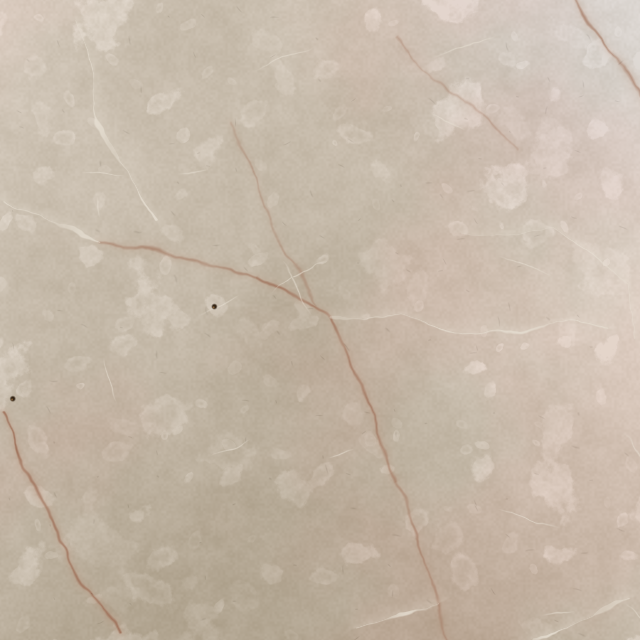
Reproduce this texture procedurally as a Shadertoy shader.

```glsl
// Polished beige marble with chalky fossils, rust veins and thin white cracks.

vec2 hash2(vec2 p) {
    vec3 q = fract(p.xyx * vec3(0.1031, 0.1030, 0.0973));
    q += dot(q, q.yzx + 33.33);
    return fract((q.xx + q.yz) * q.zy);
}

float noise(vec2 p) {
    vec2 i = floor(p), f = fract(p);
    f = f * f * (3.0 - 2.0 * f);
    return mix(mix(hash2(i).x, hash2(i + vec2(1, 0)).x, f.x),
               mix(hash2(i + vec2(0, 1)).x, hash2(i + 1.0).x, f.x), f.y);
}

float fbm(vec2 p) {
    float sum = 0.0, amp = 0.52;
    for (int i = 0; i < 5; i++) {
        sum += amp * noise(p);
        p = mat2(1.6, 1.2, -1.2, 1.6) * p + 17.3;
        amp *= 0.5;
    }
    return sum;
}

// x: distance, y: position along the segment, z: side
vec3 segment(vec2 p, vec2 a, vec2 b) {
    vec2 pa = p - a, ba = b - a;
    float h = clamp(dot(pa, ba) / dot(ba, ba), 0.0, 1.0);
    return vec3(length(pa - ba * h), h, (ba.x * pa.y - ba.y * pa.x) / length(ba));
}

float stroke(float d, float width, float px) {
    return 1.0 - smoothstep(width - px, width + px, d);
}

// Ragged pale blobs, some of them hollow
float fossils(vec2 p, float scale, float seed, float ragged) {
    vec2 g = p * scale, cell = floor(g);
    float mask = 0.0;
    for (int k = 0; k < 9; k++) {
        vec2 c = cell + vec2(k % 3 - 1, k / 3 - 1);
        vec2 r = hash2(c + seed), s = hash2(c + seed + 57.0);
        float a = r.y * 6.283;
        vec2 d = mat2(cos(a), sin(a), -sin(a), cos(a)) * (g - c - r);
        d.y *= 1.0 + 0.9 * s.y;
        float dist = length(d) / (0.13 + 0.33 * s.x * s.x) + 1.7 * ragged;
        float body = 1.0 - smoothstep(0.75, 1.1, dist);
        body *= mix(1.0, smoothstep(0.1, 0.7, dist), 0.75 * step(0.5, r.x));
        mask = max(mask, body * step(0.35, s.y) * (0.4 + 0.6 * r.y));
    }
    return mask;
}

// Short scattered hairlines, fading at both ends
float hairlines(vec2 p, float scale, float len, float width, float px) {
    vec2 g = p * scale, cell = floor(g);
    float mask = 0.0;
    for (int k = 0; k < 9; k++) {
        vec2 c = cell + vec2(k % 3 - 1, k / 3 - 1);
        vec2 r = hash2(c + 211.0), s = hash2(c + 307.0);
        float a = 1.5 + 2.2 * s.x;
        vec2 reach = len * (0.3 + 0.7 * s.y) * vec2(cos(a), sin(a));
        vec3 line = segment(g, c + r - reach, c + r + reach);
        float fade = 4.0 * line.y * (1.0 - line.y);
        mask = max(mask, stroke(line.x / scale, width, px) * fade * step(0.45, r.x));
    }
    return mask;
}

void mainImage(out vec4 fragColor, in vec2 fragCoord) {
    vec2 p = fragCoord / iResolution.y;
    float px = 1.0 / iResolution.y;
    vec2 bent = p + 0.04 * (vec2(fbm(p * 9.0), fbm(p * 9.0 + 40.0)) - 0.5);

    // Cloudy ground, darkest at the lower middle
    float cloud = fbm(p * 4.0 + 8.0) - 0.5;
    float mottle = fbm(p * 38.0) - 0.5;
    float tone = 0.11 + 0.5 * p.y + 1.7 * pow(abs(p.x - 0.42), 2.0);
    tone += 0.5 * cloud + 0.28 * mottle + 0.16 * (noise(p * 260.0) - 0.5);

    // Fossils with a grainy inside
    float ragged = fbm(p * 42.0 + 90.0) - 0.5;
    float chalk = max(fossils(p, 7.0, 3.0, ragged), 0.8 * fossils(p, 15.0, 71.0, ragged));
    tone += chalk * (0.12 + 0.5 * fbm(p * 75.0 + 5.0));
    vec3 color = mix(vec3(0.69, 0.64, 0.56), vec3(0.85, 0.81, 0.76), clamp(tone, -0.1, 1.2));

    // Pink stains and a cool sheen in the upper right
    float pink = smoothstep(0.45, 0.7, fbm(p * 3.0 + 31.0) + 0.2 * (p.x - p.y));
    color += pink * vec3(0.014, -0.012, -0.008);
    color += smoothstep(0.5, 0.0, length(p - 1.0)) * vec3(-0.01, 0.008, 0.035);

    // Rust veins
    vec4 rust[9] = vec4[](
        vec4(0.0, 0.35, 0.09, 0.17), vec4(0.09, 0.17, 0.18, 0.0), vec4(0.16, 0.625, 0.4, 0.565),
        vec4(0.4, 0.565, 0.52, 0.5), vec4(0.52, 0.5, 0.62, 0.25), vec4(0.62, 0.25, 0.72, -0.02),
        vec4(0.36, 0.8, 0.5, 0.51), vec4(0.88, 1.02, 1.02, 0.81), vec4(0.62, 0.95, 0.8, 0.76));
    float rustStrength[9] = float[](1.0, 1.0, 0.55, 0.75, 0.75, 0.5, 0.35, 0.7, 0.3);
    float core = 0.0, halo = 0.0;
    for (int i = 0; i < 9; i++) {
        float d = segment(bent, rust[i].xy, rust[i].zw).x;
        core = max(core, rustStrength[i] * stroke(d, 0.0012 + 0.0012 * noise(p * 25.0), 1.3 * px));
        halo = max(halo, rustStrength[i] * exp(-d * 220.0));
    }
    color = mix(color, vec3(0.72, 0.56, 0.46), 0.5 * halo);
    color = mix(color, vec3(0.6, 0.41, 0.32), core * (0.4 + 0.5 * noise(p * 30.0)));

    // White cracks with a pale film on one side
    vec4 crack[11] = vec4[](
        vec4(0.52, 0.5, 0.62, 0.505), vec4(0.62, 0.505, 0.72, 0.48), vec4(0.72, 0.48, 0.94, 0.49),
        vec4(0.72, 0.63, 0.87, 0.645), vec4(0.87, 0.645, 0.97, 0.56), vec4(0.97, 0.56, 0.98, 0.48),
        vec4(0.56, 0.01, 0.69, 0.06), vec4(0.83, 0.0, 0.98, 0.07), vec4(0.12, 0.97, 0.15, 0.82),
        vec4(0.15, 0.82, 0.23, 0.65), vec4(0.0, 0.69, 0.16, 0.625));
    float white = 0.0, film = 0.0;
    float pocket = smoothstep(0.6, 0.85, noise(p * 19.0 + 4.0));
    for (int i = 0; i < 11; i++) {
        vec3 line = segment(bent, crack[i].xy, crack[i].zw);
        white = max(white, stroke(line.x, 0.0008 + 0.003 * pocket, px));
        film = max(film, exp(-line.x * 110.0) * smoothstep(-0.002, 0.002, line.z));
    }
    white *= 0.35 + 0.6 * noise(p * 22.0);
    white = max(white, 0.65 * hairlines(bent, 5.5, 0.3, 0.0009, px));
    color = mix(color, vec3(0.9, 0.87, 0.82), max(white, 0.3 * film));

    // Faint dark flecks and two small pits
    color -= 0.07 * hairlines(bent + 0.37, 17.0, 0.14, 0.0007, px);
    for (int i = 0; i < 2; i++) {
        vec2 d = p - mix(vec2(0.335, 0.521), vec2(0.02, 0.377), float(i));
        color = mix(color, vec3(0.2, 0.14, 0.08), stroke(length(d), 0.0038, 1.2 * px));
        color = mix(color, vec3(0.58, 0.42, 0.24), stroke(length(d + 0.0012), 0.0012, px));
    }
    fragColor = vec4(color, 1.0);
}
```
